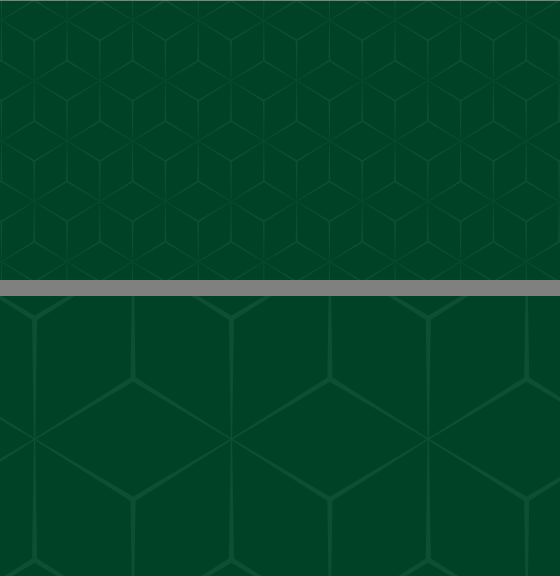
Top, the full canvas; bottom, a detail of the centre.
A WebGL 2 fragment shader for this pattern:

```glsl
#version 300 es
precision highp float;

uniform vec2 u_resolution;
out vec4 fragColor;

// Share of a pixel covered by a band of the given half width
float bandCoverage(float dist, float halfWidth, float pixel) {
    float near = clamp(dist - 0.5 * pixel, -halfWidth, halfWidth);
    float far = clamp(dist + 0.5 * pixel, -halfWidth, halfWidth);
    return (far - near) / pixel;
}

// Spoke from the star centre, widening toward its tip
float spoke(vec2 p, vec2 tip, float pixel) {
    float along = clamp(dot(p, tip) / dot(tip, tip), 0.0, 1.0);
    float halfWidth = mix(0.0008, 0.0030, along);
    return bandCoverage(length(p - tip * along), halfWidth, pixel);
}

void main() {
    vec2 uv = gl_FragCoord.xy / u_resolution.y;
    float pixel = 1.0 / u_resolution.y;

    // Two interleaved lattices of six-spoked stars form the cubes
    vec2 period = vec2(0.2343, 0.4310);
    vec2 cell = (uv - vec2(0.0050, 0.0652)) / period;
    float lines = 0.0;
    for (int i = 0; i < 2; i++) {
        vec2 star = abs(fract(cell + 0.5 + 0.5 * float(i)) - 0.5) * period;
        lines = max(lines, spoke(star, period * vec2(0.0, 1.0 / 3.0), pixel));
        lines = max(lines, spoke(star, period * vec2(0.5, 1.0 / 6.0), pixel));
    }

    vec3 deepGreen = vec3(0.0, 0.260, 0.150);
    vec3 lineGreen = vec3(0.055, 0.310, 0.205);
    vec3 color = mix(deepGreen, lineGreen, lines);

    // Pale hairline along the top edge
    float topEdge = bandCoverage(1.0 - uv.y, 0.0026, pixel);
    color = mix(color, vec3(0.56, 0.66, 0.61), topEdge);

    fragColor = vec4(color, 1.0);
}
```
